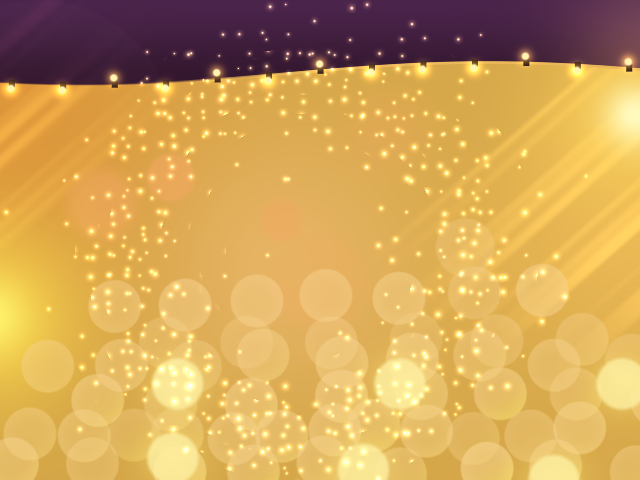
Reproduce this background procedurally as a Shadertoy shader.

```glsl
// Festive gold backdrop: a purple valance with a string of bulbs, slanted light
// rays, two sun glows, rows of translucent bokeh discs and an arch of sparkles.
// Lengths are in canvas heights; repeated parts come from loops and a sine hash.

const vec3 GOLD = vec3(0.83, 0.65, 0.28);
const vec3 ORANGE = vec3(0.87, 0.58, 0.22);
const vec3 PEACH = vec3(0.95, 0.66, 0.38);
const vec3 CREAM = vec3(0.97, 0.83, 0.56);
const vec3 LEMON = vec3(1.0, 0.91, 0.46);
const vec3 PALE = vec3(1.0, 0.95, 0.65);

float hash(vec2 v) {
    return fract(sin(dot(v, vec2(127.1, 311.7))) * 43758.5453);
}

float glow(vec2 p, vec2 center, float size) {
    vec2 d = (p - center) / size;
    return exp(-dot(d, d));
}

float disc(vec2 p, vec2 center, float radius, float blur) {
    return 1.0 - smoothstep(radius - blur, radius + blur, length(p - center));
}

// Height of the lower edge of the valance
float hem(float x) {
    return 0.8464 - 0.0234 * cos(3.14159 * (x - 0.1736) / 0.842);
}

// Uneven stripes running towards the upper right
float rays(vec2 p, float seed) {
    float s = dot(p, vec2(-0.66, 0.75)) + seed;
    float wave = sin(s * 43.0) + 0.6 * sin(s * 97.0 + 1.3) + 0.4 * sin(s * 181.0);
    return smoothstep(-0.5, 1.6, wave);
}

vec3 goldField(vec2 p) {
    vec3 col = mix(GOLD, ORANGE, 0.9 * glow(p, vec2(0.0, 0.78), 0.4));
    col = mix(col, vec3(0.92, 0.72, 0.42), 0.8 * glow(p, vec2(0.6, 0.45), 0.28));
    col = mix(col, vec3(0.91, 0.71, 0.33), 0.7 * glow(p, vec2(1.35, 0.5), 0.38));
    // Slanted light on both sides
    float across = p.y - 0.86 * p.x;
    float leftBeam = smoothstep(0.46, 0.52, across) * smoothstep(0.45, 0.0, p.x);
    float rightBeam = smoothstep(-0.19, -0.21, across) * smoothstep(0.7, 1.3, p.x);
    rightBeam *= smoothstep(0.2, 0.5, p.y);
    col += vec3(0.1, 0.1, 0.05) * leftBeam * rays(p, 0.1);
    col += vec3(0.12, 0.11, 0.06) * rightBeam * (0.25 + rays(p, 0.35));
    // Large soft spots
    col = mix(col, PEACH, 0.55 * disc(p, vec2(0.212, 0.575), 0.07, 0.025));
    col = mix(col, PEACH, 0.6 * disc(p, vec2(0.356, 0.63), 0.05, 0.007));
    col = mix(col, PEACH, 0.45 * disc(p, vec2(0.587, 0.54), 0.045, 0.01));
    col = mix(col, PEACH, 0.25 * disc(p, vec2(0.807, 0.73), 0.07, 0.06));
    col = mix(col, PEACH, 0.18 * disc(p, vec2(0.668, 0.41), 0.1, 0.015));
    return col;
}

vec3 valance(vec2 p) {
    float rise = smoothstep(0.82, 1.0, p.y);
    vec3 col = mix(vec3(0.20, 0.09, 0.18), vec3(0.29, 0.14, 0.29), rise);
    col += vec3(0.05, 0.02, 0.03) * rays(p, 0.1) * smoothstep(0.4, 0.0, p.x);
    col += 0.012 * disc(p, vec2(0.08, 0.72), 0.28, 0.003);
    return col + vec3(0.26, 0.2, 0.1) * glow(p, vec2(1.36, 0.85), 0.17);
}

// Tints one translucent disc, yellow towards its lower right
vec3 bokeh(vec3 col, vec2 p, vec2 center, float radius, float alpha, float yellow, float blur) {
    vec2 d = (p - center) / radius;
    float shade = smoothstep(-0.4, 1.1, dot(d, vec2(0.5, -0.8)));
    float rim = 0.85 + 0.2 * smoothstep(0.4, 1.0, length(d));
    vec3 tint = mix(CREAM, LEMON, yellow * shade);
    return mix(col, tint, alpha * rim * disc(p, center, radius, blur));
}

vec3 bokehRow(vec3 col, vec2 p, vec2 start, vec2 stride, int count, float alpha, float jitter, float blur) {
    for (int i = 0; i < count; i++) {
        vec2 id = vec2(float(i), start.y * 10.0);
        vec2 wobble = vec2(hash(id), hash(id + 7.3)) - 0.5;
        vec2 center = start + stride * float(i) + jitter * wobble;
        float strength = alpha * (0.75 + 0.5 * hash(id + 3.1));
        float yellow = hash(id + 5.7) * smoothstep(0.32, 0.2, start.y);
        col = bokeh(col, p, center, 0.055, strength, yellow, blur);
    }
    return col;
}

// Bright discs with a hazy halo
vec3 lampRow(vec3 col, vec2 p, vec2 start, vec2 stride) {
    for (int i = 0; i < 3; i++) {
        vec2 center = start + stride * float(i);
        col = mix(col, LEMON, 0.5 * glow(p, center, 0.06));
        col = mix(col, PALE, 0.75 * disc(p, center, 0.053, 0.006));
    }
    return col;
}

float sparkles(vec2 p, float cell, float seed) {
    vec2 id = floor(p / cell);
    vec2 spot = 0.25 + 0.5 * vec2(hash(id + seed), hash(id + seed + 9.2));
    float d = length(p - (id + spot) * cell);
    float arch = glow(vec2(length(p - vec2(0.63, 0.48)), 0.0), vec2(0.36, 0.0), 0.11);
    float lit = step(hash(id + seed + 4.6), 0.75 * arch);
    float size = mix(0.0012, 0.0028, hash(id + seed + 2.4));
    return lit * (exp(-d * d / (size * size)) + 0.3 * exp(-d * d / (size * size * 8.0)));
}

// Bulbs hang from the hem or, on some even places, stand on it
vec3 bulbString(vec3 col, vec2 p, float pixel) {
    float i = floor((p.x - 0.0226) / 0.1072 + 0.5);
    float x = 0.0226 + 0.1072 * i;
    float up = mod(i, 2.0) < 0.5 && mod(i, 8.0) > 0.5 ? 1.0 : -1.0;
    vec2 base = vec2(x, hem(x));
    vec2 bulb = base + vec2(0.0, up > 0.0 ? 0.014 : -0.011);
    vec2 box = abs(p - base - vec2(0.002, 0.001 * up)) - vec2(0.005, 0.006);
    col = mix(col, vec3(0.13, 0.07, 0.08), 1.0 - smoothstep(0.0, pixel, max(box.x, box.y)));
    col += vec3(0.6, 0.45, 0.15) * glow(p, bulb, 0.014);
    return mix(col, vec3(1.0, 0.96, 0.7), disc(p, bulb, 0.0075, pixel));
}

void mainImage(out vec4 fragColor, in vec2 fragCoord) {
    vec2 p = fragCoord / iResolution.y;
    float pixel = 1.2 / iResolution.y;
    vec3 col = goldField(p);
    // Sun glows
    vec2 leftSun = vec2(-0.02, 0.34), rightSun = vec2(1.323, 0.76);
    col = mix(col, vec3(1.0, 0.87, 0.3), 0.8 * glow(p, leftSun, 0.18));
    col = mix(col, vec3(1.0, 0.97, 0.45), 0.85 * glow(p, leftSun, 0.07));
    col = mix(col, vec3(1.0, 0.84, 0.36), 0.75 * glow(p, rightSun, 0.17));
    col = mix(col, vec3(1.0, 0.98, 0.75), glow(p, rightSun, 0.06));
    // Bokeh, from the top row down
    col = bokeh(col, p, vec2(0.969, 0.484), 0.061, 0.3, 0.0, pixel);
    col = bokehRow(col, p, vec2(0.236, 0.365), vec2(0.1493, 0.005), 7, 0.42, 0.015, pixel);
    col = bokehRow(col, p, vec2(0.344, 0.29), vec2(0.1736, 0.0), 6, 0.3, 0.01, pixel);
    col = bokehRow(col, p, vec2(0.104, 0.245), vec2(0.1493, 0.0), 9, 0.42, 0.035, pixel);
    col = bokehRow(col, p, vec2(0.205, 0.17), vec2(0.165, 0.0), 8, 0.45, 0.03, pixel);
    col = bokehRow(col, p, vec2(0.07, 0.1), vec2(0.1025, 0.0), 12, 0.42, 0.03, pixel);
    col = bokehRow(col, p, vec2(0.04, 0.025), vec2(0.161, 0.0), 9, 0.5, 0.03, pixel);
    col = lampRow(col, p, vec2(0.37, 0.2), vec2(0.463, 0.0));
    col = lampRow(col, p, vec2(0.36, 0.045), vec2(0.397, -0.023));
    // Valance, gilded hem, bulbs and sparkles
    float above = p.y - hem(p.x);
    col = mix(col, valance(p), smoothstep(-pixel, pixel, above));
    float trim = 1.0 - smoothstep(0.0015, 0.0015 + pixel, abs(above));
    col = mix(col, vec3(0.92, 0.72, 0.35), trim * smoothstep(0.2, 0.7, p.x));
    col = bulbString(col, p, pixel);
    float spark = sparkles(p, 0.041, 1.0) + sparkles(p + 0.017, 0.033, 6.0);
    col += vec3(0.9, 0.75, 0.5) * spark;
    fragColor = vec4(clamp(col, 0.0, 1.0), 1.0);
}
```
